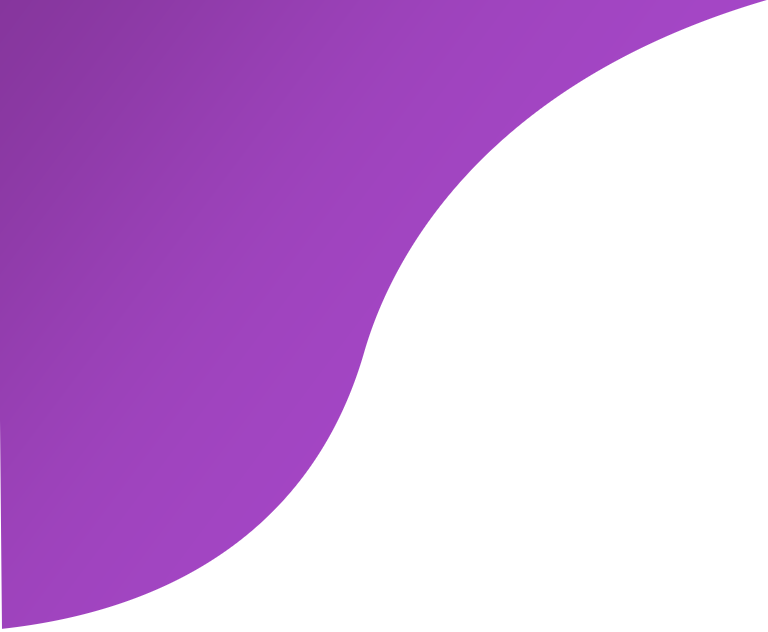
A WebGL 2 fragment shader for this background:

```glsl
#version 300 es
precision highp float;

uniform vec2 u_resolution;
out vec4 fragColor;

const vec3 DEEP_PURPLE = vec3(0.520, 0.208, 0.608);
const vec3 PURPLE = vec3(0.627, 0.267, 0.749);
const vec3 BRIGHT_PURPLE = vec3(0.645, 0.276, 0.777);
const vec3 PAPER = vec3(1.0);

vec2 bezier(vec2 a, vec2 b, vec2 c, vec2 d, float t) {
    float s = 1.0 - t;
    return s * s * s * a + 3.0 * s * s * t * b + 3.0 * s * t * t * c + t * t * t * d;
}

vec2 bezierTangent(vec2 a, vec2 b, vec2 c, vec2 d, float t) {
    float s = 1.0 - t;
    return 3.0 * (s * s * (b - a) + 2.0 * s * t * (c - b) + t * t * (d - c));
}

// Signed distance estimate to a rising curve, positive on its left side
float leftOfCurve(vec2 p, vec2 a, vec2 b, vec2 c, vec2 d) {
    float low = 0.0;
    float high = 1.0;
    for (int i = 0; i < 18; i++) {
        float mid = 0.5 * (low + high);
        if (bezier(a, b, c, d, mid).y < p.y) low = mid;
        else high = mid;
    }
    float t = 0.5 * (low + high);
    vec2 tangent = normalize(bezierTangent(a, b, c, d, t));
    vec2 offset = p - bezier(a, b, c, d, t);
    return tangent.x * offset.y - tangent.y * offset.x;
}

// The S-shaped boundary: two curves meeting at a shared point
float waveDistance(vec2 p) {
    vec2 foot = vec2(0.003, 0.005);
    vec2 joint = vec2(0.5766, 0.444);
    vec2 crest = vec2(1.2133, 1.0);
    if (p.y < joint.y) {
        return leftOfCurve(p, foot, vec2(0.278, 0.035), vec2(0.498, 0.169), joint);
    }
    return leftOfCurve(p, joint, vec2(0.629, 0.624), vec2(0.796, 0.878), crest);
}

// Diagonal gradient from the upper left corner
vec3 purpleGradient(vec2 p) {
    float along = dot(vec2(p.x, 1.0 - p.y), vec2(0.8, 0.6));
    vec3 color = mix(DEEP_PURPLE, PURPLE, smoothstep(-0.12, 0.72, along));
    return mix(color, BRIGHT_PURPLE, smoothstep(0.6, 1.0, along));
}

float coverage(float dist, float pixel) {
    return clamp(dist / pixel + 0.5, 0.0, 1.0);
}

void main() {
    vec2 p = gl_FragCoord.xy / u_resolution.y;
    float pixel = 1.0 / u_resolution.y;

    // Narrow slanted gap along the lower left side
    float leftSide = p.x - max(0.0, 0.0095 * (0.335 - p.y));
    float shape = coverage(waveDistance(p), pixel) * coverage(leftSide, pixel);

    fragColor = vec4(mix(PAPER, purpleGradient(p), shape), 1.0);
}
```
